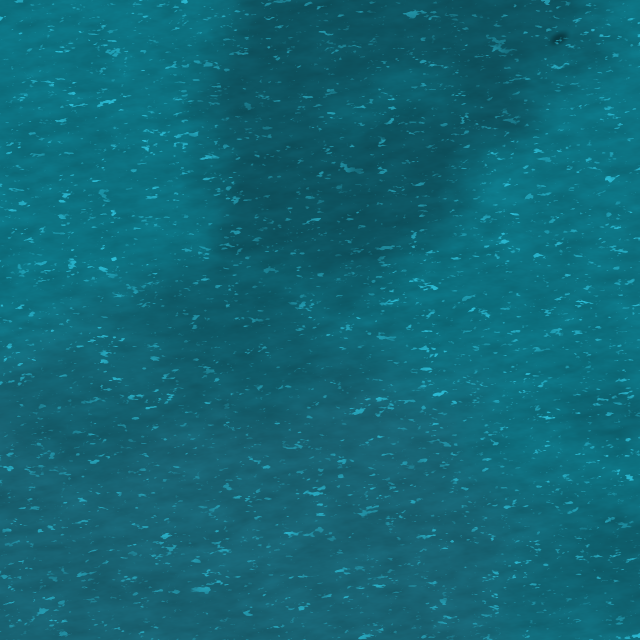
A Shadertoy shader for this texture:

```glsl
// Teal water-like surface: broad soft clouds of shade, faint smudged grain
// and scattered ragged cyan flecks. Clouds are warped soft masks; the flecks
// are thresholded, stretched fractal noise with a slight upward tilt.

#define BRIGHT_TEAL vec3(0.050, 0.448, 0.508)
#define DARK_TEAL   vec3(0.052, 0.330, 0.380)
#define SLATE_TEAL  vec3(0.095, 0.388, 0.450)
#define FLECK_CYAN  vec3(0.170, 0.740, 0.840)
#define FLECK_SCALE vec2(62.0, 138.0)
#define FLECK_LEVEL 0.725
#define FLECK_EDGE  0.035
#define FLECK_TILT  0.10
#define GRAIN_SCALE vec2(26.0, 66.0)
#define GRAIN_DEPTH 0.24
#define MOTTLE_DEPTH 0.07
#define CLOUD_WARP  0.17

float hash(vec2 p) {
    return fract(sin(dot(p, vec2(127.1, 311.7))) * 43758.5453);
}

float valueNoise(vec2 p) {
    vec2 cell = floor(p);
    vec2 f = fract(p);
    f = f * f * (3.0 - 2.0 * f);
    float low = mix(hash(cell), hash(cell + vec2(1.0, 0.0)), f.x);
    float high = mix(hash(cell + vec2(0.0, 1.0)), hash(cell + vec2(1.0, 1.0)), f.x);
    return mix(low, high, f.y);
}

// Octaves normalised to 0..1, each turned a little to hide the lattice
float fbm(vec2 p, int octaves, float gain) {
    float sum = 0.0;
    float total = 0.0;
    float weight = 1.0;
    for (int i = 0; i < octaves; i++) {
        sum += weight * valueNoise(p);
        total += weight;
        p = mat2(0.96, 0.28, -0.28, 0.96) * p * 2.03 + 17.3;
        weight *= gain;
    }
    return sum / total;
}

// Soft blob: 1 at the centre, fading out towards the given radii
float blob(vec2 p, vec2 centre, vec2 radii) {
    return 1.0 - smoothstep(0.2, 1.3, length((p - centre) / radii));
}

// Ragged flecks; the level drifts so that they gather in loose groups
float flecks(vec2 uv, vec2 scale, float level) {
    vec2 p = uv;
    p.y -= FLECK_TILT * uv.x + 0.008 * valueNoise(uv * 28.0 + 5.0);
    float drift = 0.06 * (valueNoise(uv * vec2(26.0, 44.0)) - 0.5);
    float n = fbm(p * scale + 31.0, 3, 0.62);
    return smoothstep(level - FLECK_EDGE, level + FLECK_EDGE, n + drift);
}

// Large flecks and smaller, dimmer ones
float fleckCover(vec2 uv) {
    float large = flecks(uv, FLECK_SCALE, FLECK_LEVEL);
    float small = flecks(uv + 7.7, FLECK_SCALE * 1.45, FLECK_LEVEL + 0.01);
    return max(large, 0.6 * small);
}

vec3 clouds(vec2 uv) {
    vec2 warp = vec2(fbm(uv * 6.0 + 3.0, 5, 0.55), fbm(uv * 6.0 + 40.0, 5, 0.55)) - 0.5;
    vec2 p = uv + CLOUD_WARP * warp;

    // Slate haze over the lower left
    float slate = 1.0 - smoothstep(0.28, 0.62, p.y + 0.6 * max(p.x - 0.55, 0.0));
    vec3 color = mix(BRIGHT_TEAL, SLATE_TEAL, slate * (1.0 - 0.7 * smoothstep(0.65, 0.95, p.x)));

    // Dark wedge from the top, slanting in on its right side
    float rightEdge = 0.95 - 0.68 * (1.0 - p.y);
    float wedge = smoothstep(-0.05, 0.07, p.x - 0.32)
                * smoothstep(-0.06, 0.09, rightEdge - p.x)
                * smoothstep(0.44, 0.62, p.y);
    wedge *= 1.0 - 0.45 * blob(p, vec2(0.63, 0.85), vec2(0.09, 0.07));

    // Fainter shadows below the wedge and on the right rim
    float shade = 0.72 * blob(p, vec2(0.38, 0.47), vec2(0.24, 0.14));
    shade = max(shade, 0.40 * blob(p, vec2(0.12, 0.34), vec2(0.15, 0.09)));
    shade = max(shade, 0.55 * blob(p, vec2(0.98, 0.11), vec2(0.17, 0.10)));
    shade = max(shade, 0.45 * blob(p, vec2(1.00, 0.34), vec2(0.10, 0.07)));
    color = mix(color, DARK_TEAL, max(wedge, shade));

    // One small dark smudge near the upper right
    vec2 smudge = uv - vec2(0.874, 0.940);
    smudge.y -= 0.35 * smudge.x;
    return color * (1.0 - 0.38 * blob(smudge, vec2(0.0), vec2(0.016, 0.011)));
}

void mainImage(out vec4 fragColor, in vec2 fragCoord) {
    vec2 uv = fragCoord / iResolution.xy;
    vec3 color = clouds(uv);

    // Smudged grain and slow mottling
    vec2 grainPos = vec2(uv.x, uv.y - FLECK_TILT * uv.x);
    float grain = fbm(grainPos * GRAIN_SCALE, 4, 0.55) - 0.5;
    float mottle = fbm(uv * vec2(10.0, 14.0) + 60.0, 4, 0.5) - 0.5;
    color *= 1.0 + GRAIN_DEPTH * grain + MOTTLE_DEPTH * mottle;

    // Flecks averaged over four points in the pixel
    float cover = 0.0;
    for (int i = 0; i < 4; i++) {
        vec2 offset = vec2(i % 2, i / 2) * 0.5 - 0.25;
        cover += 0.25 * fleckCover((fragCoord + offset) / iResolution.xy);
    }
    cover *= mix(0.35, 1.1, valueNoise(uv * vec2(34.0, 60.0) + 90.0));

    // Flecks dim with the shade they lie in
    float light = mix(0.80, 1.0, smoothstep(0.32, 0.46, color.g));
    color = mix(color, FLECK_CYAN * light, min(cover, 1.0));
    fragColor = vec4(color, 1.0);
}
```
